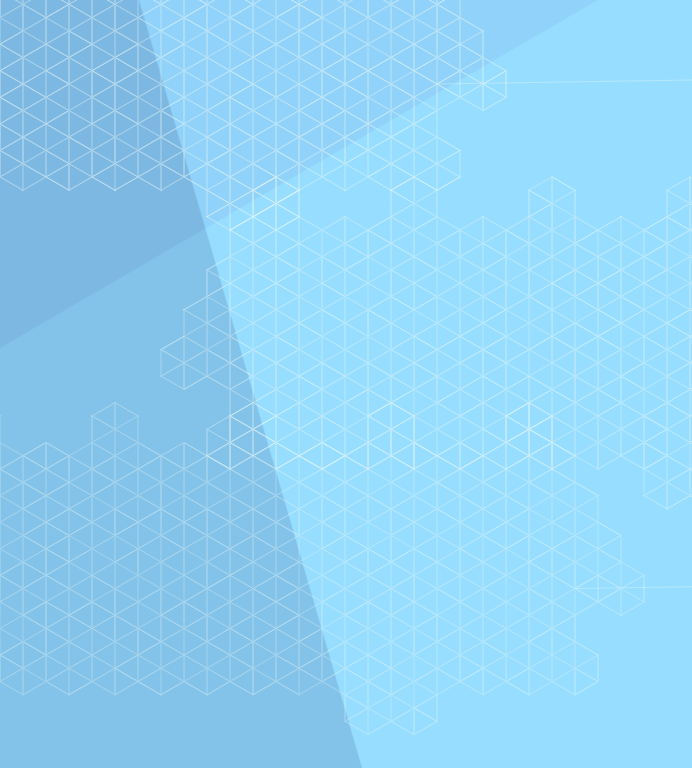
This background is drawn by a WebGL 1 fragment shader. Its source:

```glsl
precision highp float;
uniform vec2 u_resolution;

float hash(vec2 p) {
  return fract(sin(dot(p, vec2(12.99, 78.23))) * 4375.85);
}

// Thin line at every integer of "across", varied per segment "along" it
float gridLine(float across, float along, float pixel) {
  float nearest = floor(across + 0.5);
  float dist = abs(across - nearest) * 0.866;
  float strength = 0.65 + 0.5 * hash(vec2(nearest, floor(along)));
  return strength * min(1.0, 0.038 / pixel) * max(0.0, 1.0 - dist / pixel);
}

// Distance to the closest hexagon of one row in a patch
float hexRow(vec2 q, float row) {
  float halfSpan = 12.0 + row - 4.0 * step(4.5, row);
  float spacing = row < 0.5 ? 6.0 : 2.0;
  float middle = 0.0;
  if (row > 6.5) {
    halfSpan = 1.0;
    middle = 6.0;
  }
  float column = floor((q.x - middle + halfSpan) / spacing + 0.5) * spacing - halfSpan;
  column = clamp(column, -halfSpan, halfSpan) + middle;
  vec2 d = abs(vec2((q.x - column) * 0.866, q.y - row * 1.5));
  return max(d.x, d.x * 0.5 + d.y * 0.866) - 0.866;
}

// Patch of hexagon rows with ragged ends
float hexPatch(vec2 q, float pixel) {
  float row = floor(q.y / 1.5);
  float dist = min(hexRow(q, clamp(row, 0.0, 7.0)),
                   hexRow(q, clamp(row + 1.0, 0.0, 7.0)));
  return 1.0 - smoothstep(pixel * 0.5, pixel * 1.2, dist);
}

// Nearly level hairline leaving the right side of a patch
float streak(vec2 q, float pixel) {
  float dist = abs(q.y - 6.0 + 0.0136 * (q.x - 14.0));
  return 0.35 * max(0.0, 1.0 - dist / pixel) * step(14.0, q.x);
}

void main() {
  // Unit height, y pointing down
  vec2 p = vec2(gl_FragCoord.x, u_resolution.y - gl_FragCoord.y) / u_resolution.y;
  float blur = 1.0 / u_resolution.y;

  // Flat planes: sky, upper corner and steep left side
  vec3 color = vec3(0.592, 0.867, 1.0);
  float corner = smoothstep(-blur, blur, (0.453 - 0.582 * p.x - p.y) * 0.864);
  float side = smoothstep(-blur, blur, (0.181 + 0.2904 * p.y - p.x) * 0.96);
  color *= mix(vec3(1.0), vec3(0.957, 0.95, 0.975), corner);
  color *= mix(vec3(1.0), vec3(0.865, 0.877, 0.912), side);

  // Triangular lattice
  vec2 grid = vec2(p.x * 33.39, p.y * 28.92 - 0.663);
  float pixel = 28.92 * blur;
  float rising = grid.y + grid.x * 0.5;
  float falling = grid.y - grid.x * 0.5;
  float lines = max(gridLine(grid.x, rising, pixel),
                max(gridLine(rising, grid.x, pixel), gridLine(falling, grid.x, pixel)));

  // Three overlapping patches of the lattice
  vec2 top = grid - vec2(5.0, -3.5);
  vec2 right = grid - vec2(24.0, 7.0);
  vec2 bottom = grid - vec2(11.0, 15.5);
  float clearance = 1.0;
  clearance *= 1.0 - 0.58 * lines * hexPatch(top, pixel);
  clearance *= 1.0 - 0.5 * lines * hexPatch(right, pixel);
  clearance *= 1.0 - 0.43 * lines * hexPatch(bottom, pixel);
  clearance *= 1.0 - streak(top, pixel);
  clearance *= 1.0 - streak(bottom, pixel);
  color = mix(vec3(0.94, 0.98, 0.96), color, clearance);

  gl_FragColor = vec4(color, 1.0);
}
```
